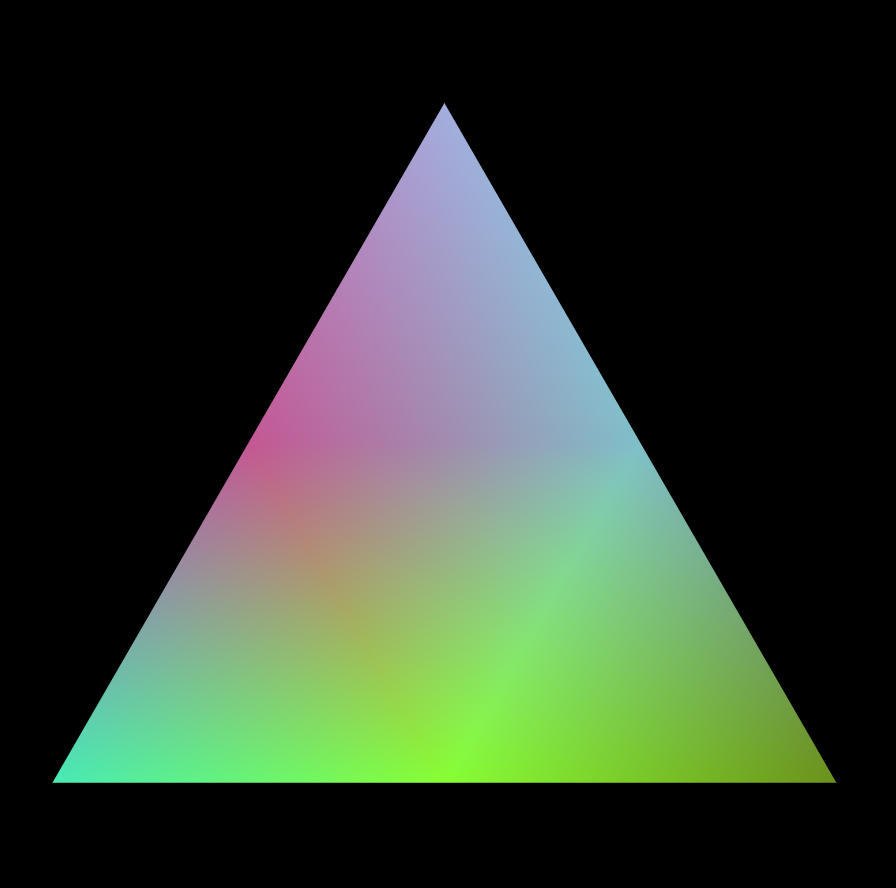
Write a WebGL 1 fragment shader that draws this background.

```glsl
precision highp float;
// Draws a triangle on black, split into four smoothly blended smaller triangles.

uniform vec2 u_resolution;

// Weights of the apex, left and right corners at a point; they sum to one.
vec3 cornerWeights(vec2 p) {
  float apex = (p.y - 0.1185) / 0.7655;
  float across = (p.x - 0.496) / 0.875;
  return vec3(apex, 0.5 * (1.0 - apex) + vec2(-across, across));
}

void main() {
  vec3 w = cornerWeights(gl_FragCoord.xy / u_resolution);

  // Each half-size triangle blends its own three vertices linearly.
  vec3 corner = max(2.0 * w - 1.0, 0.0);
  vec3 middle = max(1.0 - 2.0 * w, 0.0) - corner.yzx - corner.zxy;

  // Colours at the three corners.
  vec3 color = corner.x * vec3(0.64, 0.68, 0.87)
             + corner.y * vec3(0.28, 0.92, 0.71)
             + corner.z * vec3(0.42, 0.57, 0.10);

  // Colours at the middles of the bottom, right and left sides.
  color += middle.x * vec3(0.53, 1.00, 0.20)
         + middle.y * vec3(0.50, 0.75, 0.79)
         + middle.z * vec3(0.77, 0.34, 0.58);

  // Outline, smoothed over about one pixel.
  float inside = min(w.x, min(w.y, w.z)) * 0.7655 * u_resolution.y;
  gl_FragColor = vec4(color * clamp(inside + 0.5, 0.0, 1.0), 1.0);
}
```
